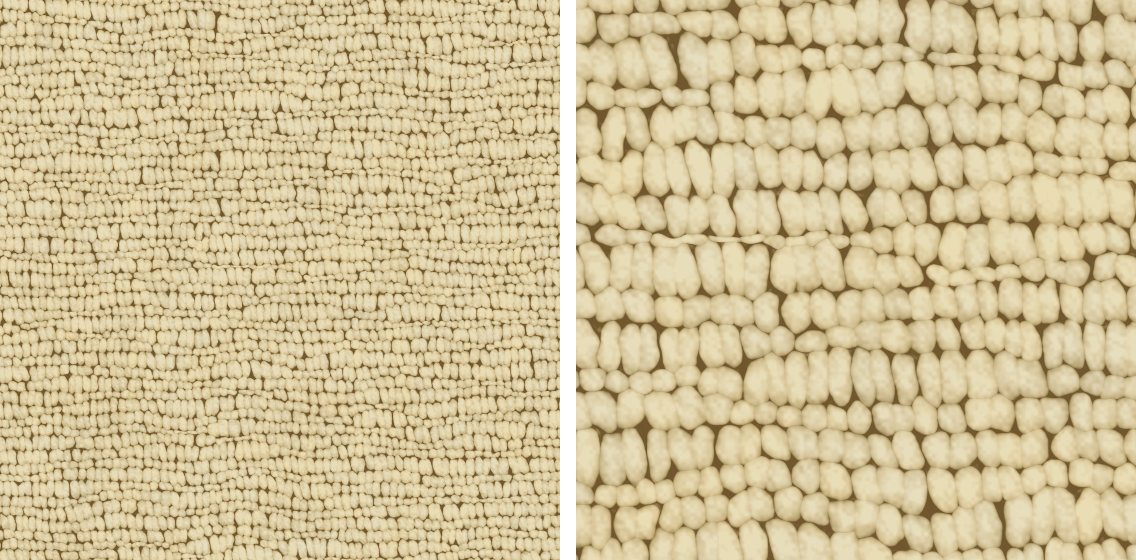
Left: the whole. Right: its middle third, enlarged.
Reproduce this texture procedurally as a WebGL 2 fragment shader.

```glsl
#version 300 es
precision highp float;

uniform vec2 u_resolution;
out vec4 outColor;

const vec2 LOOP_COUNT = vec2(70.0, 48.0);

float hash(vec2 p) {
    vec3 q = fract(p.xyx * vec3(0.1031, 0.1030, 0.0973));
    q += dot(q, q.yzx + 33.33);
    return fract((q.x + q.y) * q.z);
}

float noise(vec2 p) {
    vec2 i = floor(p);
    vec2 f = fract(p);
    f = f * f * (3.0 - 2.0 * f);
    float low = mix(hash(i), hash(i + vec2(1.0, 0.0)), f.x);
    float high = mix(hash(i + vec2(0.0, 1.0)), hash(i + vec2(1.0, 1.0)), f.x);
    return mix(low, high, f.y);
}

// Wandering edge between two rows, so rows swell and pinch along x
float rowEdge(float row, float x, float swell) {
    float along = x * 0.17 + 40.0 * hash(vec2(row, 7.0));
    return row + swell * (noise(vec2(along, row * 3.0 + 0.0)) - 0.5);
}

// Nearest yarn loop: squared radius, upward offset, thickness, random id
vec4 nearestLoop(vec2 p) {
    vec4 best = vec4(9.0, 0.0, 1.0, 0.0);
    float baseRow = floor(p.y);
    for (int j = -1; j <= 1; j++) {
        float row = baseRow + float(j);
        float shift = 9.0 * hash(vec2(row, 3.0)) + 1.6 * noise(vec2(p.x * 0.13, row + 50.0));
        float x = p.x + shift;
        for (int i = -1; i <= 1; i++) {
            vec2 id = vec2(floor(x) + float(i), row + 20.0);
            float seed = hash(id);
            float center = id.x + 0.5 + 0.34 * (seed - 0.5);
            float bottom = rowEdge(row, center - shift, 0.85);
            float top = rowEdge(row + 1.0, center - shift, 0.85);
            float thickness = top - bottom;
            vec2 q = vec2(x - center, p.y - 0.5 * (bottom + top));
            q.y += 0.16 * (hash(id + 31.0) - 0.5);
            q.x += (0.5 * hash(id + 67.0) - 0.12) * q.y;
            q /= vec2(0.55 + 0.08 * hash(id + 11.0), 0.53 * thickness + 0.02);
            vec2 a = pow(abs(q), vec2(2.3));
            float radius = pow(a.x + a.y, 2.0 / 2.3);
            if (radius < best.x) best = vec4(radius, q.y, thickness, hash(id + 91.0));
        }
    }
    return best;
}

// Palette ramp from deep gaps to lit yarn
vec3 yarnColor(float tone) {
    vec3 c = mix(vec3(0.44, 0.34, 0.18), vec3(0.60, 0.51, 0.33), clamp(tone * 5.0, 0.0, 1.0));
    c = mix(c, vec3(0.71, 0.63, 0.43), clamp(tone * 5.0 - 1.0, 0.0, 1.0));
    c = mix(c, vec3(0.78, 0.71, 0.53), clamp(tone * 5.0 - 2.0, 0.0, 1.0));
    c = mix(c, vec3(0.85, 0.78, 0.61), clamp(tone * 5.0 - 3.0, 0.0, 1.0));
    return mix(c, vec3(0.89, 0.84, 0.69), clamp(tone * 5.0 - 4.0, 0.0, 1.5));
}

vec3 carpet(vec2 uv) {
    vec2 p = uv * LOOP_COUNT;
    p.y += 0.7 * noise(uv * vec2(9.0, 5.0));
    p += 0.22 * (vec2(noise(uv * 110.0), noise(uv * 110.0 + 57.0)) - 0.5);
    vec4 pile = nearestLoop(p);

    // Rounded yarn, lit from above, with dark creases
    float u = min(pile.x, 1.08);
    float tone = 1.08 - 0.46 * u - 0.46 * pow(u, 6.0);
    tone += 0.09 * clamp(pile.y, -1.0, 1.0);
    tone += 0.10 * (pile.z - 1.0) + 0.13 * (pile.w - 0.5);

    // Twisted fibres and fine fuzz
    float fibre = noise(vec2(uv.x + 0.6 * uv.y, uv.y - 0.3 * uv.x) * vec2(270.0, 150.0));
    float fuzz = noise(uv * 430.0 + 19.0);
    tone += 0.26 * (fibre - 0.5) + 0.24 * (fuzz - 0.5);
    tone += 0.10 * (noise(uv * 14.0 + 5.0) - 0.5);

    // Slight warm and cool differences between loops
    float warmth = 0.5 * pile.w + 0.5 * noise(uv * 25.0 + 80.0);
    vec3 tint = mix(vec3(0.99, 1.0, 1.03), vec3(1.01, 0.995, 0.96), warmth);
    return yarnColor(max(tone, 0.0)) * tint;
}

void main() {
    // Four samples per pixel smooth the creases
    vec3 sum = vec3(0.0);
    for (int s = 0; s < 4; s++) {
        vec2 offset = vec2(float(s % 2), float(s / 2)) * 0.5 - 0.25;
        sum += carpet((gl_FragCoord.xy + offset) / u_resolution.y);
    }
    outColor = vec4(sum * 0.25, 1.0);
}
```
